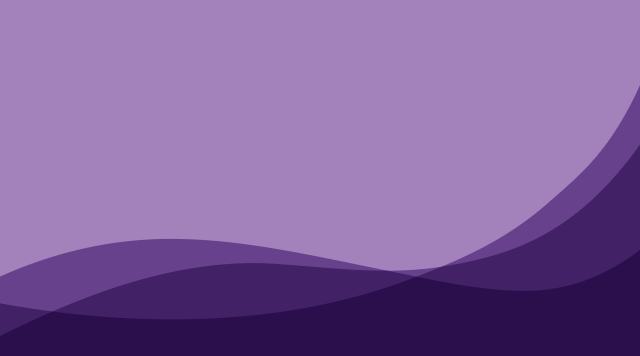
Reproduce this background procedurally as a WebGL 1 fragment shader.

```glsl
precision highp float;
// Flat lilac backdrop with three overlapping translucent purple waves along the bottom.

uniform vec2 u_resolution;

// Colours by the number of waves covering a point
const vec3 LILAC  = vec3(0.640, 0.510, 0.738);
const vec3 VIOLET = vec3(0.405, 0.255, 0.547);
const vec3 PURPLE = vec3(0.260, 0.128, 0.405);
const vec3 INDIGO = vec3(0.165, 0.060, 0.298);

// Wave knots: x, height, slope, as fractions of the canvas
const vec3 CREST_0 = vec3(0.000, 0.223, 0.81);
const vec3 CREST_1 = vec3(0.267, 0.329, 0.00);
const vec3 CREST_2 = vec3(0.599, 0.242, -0.36);
const vec3 CREST_3 = vec3(0.820, 0.183, 0.00);
const vec3 CREST_4 = vec3(1.000, 0.298, 1.37);

const vec3 SWELL_0 = vec3(0.000, 0.056, 0.90);
const vec3 SWELL_1 = vec3(0.397, 0.261, 0.00);
const vec3 SWELL_2 = vec3(0.469, 0.2535, -0.144);
const vec3 SWELL_3 = vec3(0.690, 0.251, 0.29);
const vec3 SWELL_4 = vec3(1.000, 0.594, 2.52);

const vec3 SWEEP_0 = vec3(0.000, 0.148, -0.325);
const vec3 SWEEP_1 = vec3(0.267, 0.103, 0.00);
const vec3 SWEEP_2 = vec3(0.651, 0.223, 0.70);
const vec3 SWEEP_3 = vec3(0.859, 0.434, 1.59);
const vec3 SWEEP_4 = vec3(1.000, 0.761, 3.97);

// Cubic Hermite span between two knots; returns height and slope
vec2 span(float x, vec3 a, vec3 b) {
  float w = b.x - a.x;
  float t = (x - a.x) / w;
  float rise = b.y - a.y;
  float c2 = 3.0 * rise - w * (2.0 * a.z + b.z);
  float c3 = w * (a.z + b.z) - 2.0 * rise;
  float height = a.y + t * (w * a.z + t * (c2 + t * c3));
  float slope = a.z + t * (2.0 * c2 + 3.0 * t * c3) / w;
  return vec2(height, slope);
}

// Antialiased coverage of the area below a five-knot curve
float wave(vec2 p, vec3 a, vec3 b, vec3 c, vec3 d, vec3 e) {
  vec2 curve = p.x < b.x ? span(p.x, a, b)
             : p.x < c.x ? span(p.x, b, c)
             : p.x < d.x ? span(p.x, c, d)
             : span(p.x, d, e);
  float steepness = curve.y * u_resolution.y / u_resolution.x;
  float dist = (curve.x - p.y) * u_resolution.y / sqrt(1.0 + steepness * steepness);
  return clamp(dist + 0.5, 0.0, 1.0);
}

void main() {
  vec2 p = gl_FragCoord.xy / u_resolution;

  float layers = wave(p, CREST_0, CREST_1, CREST_2, CREST_3, CREST_4)
               + wave(p, SWELL_0, SWELL_1, SWELL_2, SWELL_3, SWELL_4)
               + wave(p, SWEEP_0, SWEEP_1, SWEEP_2, SWEEP_3, SWEEP_4);

  // Each further layer deepens the colour
  vec3 color = mix(LILAC, VIOLET, clamp(layers, 0.0, 1.0));
  color = mix(color, PURPLE, clamp(layers - 1.0, 0.0, 1.0));
  color = mix(color, INDIGO, clamp(layers - 2.0, 0.0, 1.0));
  gl_FragColor = vec4(color, 1.0);
}
```
